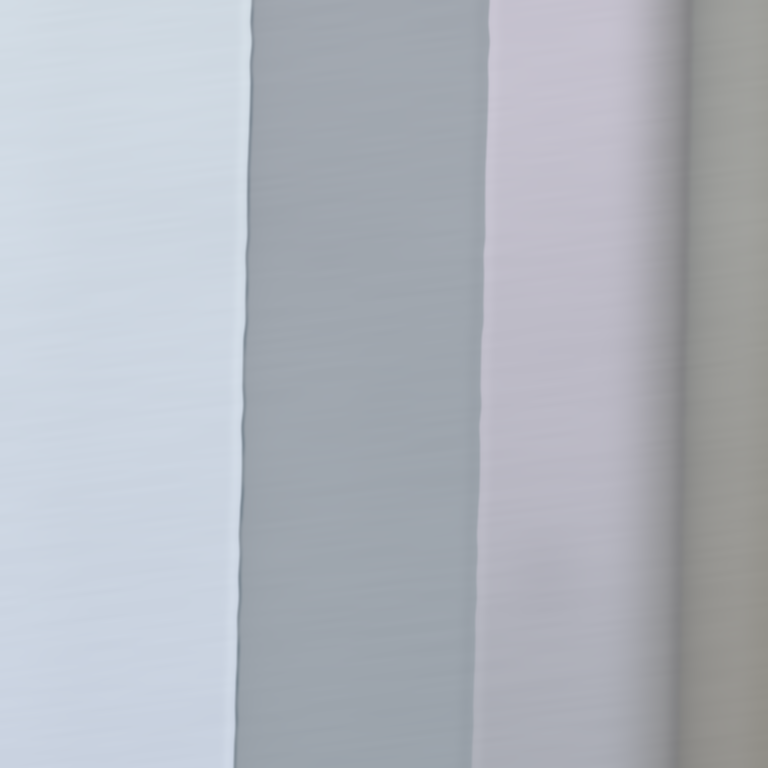
Give the GLSL for this texture, as a WebGL 1 fragment shader.

```glsl
precision highp float;
// Tall slightly leaning painted panels: pale blue, slate, lilac and a rounded grey fold.
uniform vec2 u_resolution;

float hash(vec2 p) {
  return fract(sin(dot(p, vec2(127.1, 311.7))) * 43758.5453);
}

float noise(vec2 p) {
  vec2 i = floor(p), f = fract(p);
  f = f * f * (3.0 - 2.0 * f);
  return mix(mix(hash(i), hash(i + vec2(1.0, 0.0)), f.x),
             mix(hash(i + vec2(0.0, 1.0)), hash(i + vec2(1.0, 1.0)), f.x), f.y);
}

float bump(float d, float width) {
  return exp(-d * d / (width * width));
}

void main() {
  vec2 uv = gl_FragCoord.xy / u_resolution;
  float soft = max(0.0022, 0.75 / u_resolution.x);

  // Signed distances to the three leaning seams, with a slight wobble
  float wobble = (noise(vec2(3.0, uv.y * 36.0)) - 0.5) * 0.0025;
  float lean = 0.023 * (uv.y - 0.5);
  float dLeft = uv.x - 0.3165 - lean - wobble;
  float dMid = uv.x - 0.6265 - lean - wobble;
  float dFold = uv.x - 0.892 - 0.019 * (uv.y - 0.5) - wobble * 0.5;

  // Pale blue panel
  vec3 pale = mix(vec3(0.785, 0.820, 0.875), vec3(0.812, 0.850, 0.885), uv.y);
  pale += 0.012 * smoothstep(0.12, 0.0, uv.x);
  pale += vec3(0.025, 0.025, 0.022) * bump(dLeft + 0.008, 0.007);

  // Slate panel, darker beside its seams
  vec3 slate = mix(vec3(0.612, 0.644, 0.676), vec3(0.634, 0.658, 0.690), uv.y);
  slate -= 0.024 * exp(-max(dLeft, 0.0) / 0.022);
  slate -= 0.016 * bump(dMid + 0.009, 0.010);

  // Lilac panel, fading downwards and rolling into the fold
  vec3 lilac = mix(vec3(0.670, 0.680, 0.715), vec3(0.735, 0.728, 0.775),
                   smoothstep(0.0, 0.5, uv.y));
  lilac = mix(lilac, vec3(0.775, 0.762, 0.812), smoothstep(0.4, 1.0, uv.y));
  lilac += 0.018 * bump(dMid - 0.006, 0.008);
  lilac -= 0.018 * bump(length((uv - vec2(0.71, 0.25)) * vec2(1.0, 0.8)), 0.05);
  float roll = smoothstep(-0.135, 0.0, dFold);
  lilac = mix(lilac, vec3(0.555, 0.555, 0.560), roll * roll * 0.92);
  lilac -= 0.055 * bump(dFold, 0.014);

  // Warm grey panel beyond the fold
  vec3 warm = mix(vec3(0.595, 0.588, 0.570), vec3(0.632, 0.634, 0.620),
                  smoothstep(0.0, 0.8, uv.y));
  warm -= vec3(0.085, 0.080, 0.068) * exp(-max(dFold, 0.0) / 0.028);
  warm -= vec3(0.022, 0.024, 0.032) * smoothstep(0.07, 0.12, dFold);

  // Join the panels
  vec3 color = mix(pale, slate, smoothstep(-soft, soft, dLeft));
  color = mix(color, lilac, smoothstep(-soft, soft, dMid));
  color = mix(color, warm, smoothstep(-0.006, 0.006, dFold));

  // Thin broken dark line in the left seam
  float broken = 0.4 + 0.6 * noise(vec2(8.0, uv.y * 45.0));
  color -= vec3(0.12, 0.10, 0.09) * broken * bump(dLeft - 0.002, 0.0025);

  // Faint slanted brush grain and cloudy tone
  float grain = noise(vec2(uv.x * 14.0, (uv.y - uv.x * 0.12) * 150.0)) - 0.5;
  float cloud = noise(uv * vec2(5.0, 7.0)) - 0.5;
  color += 0.010 * grain + 0.010 * cloud;

  gl_FragColor = vec4(color, 1.0);
}
```
